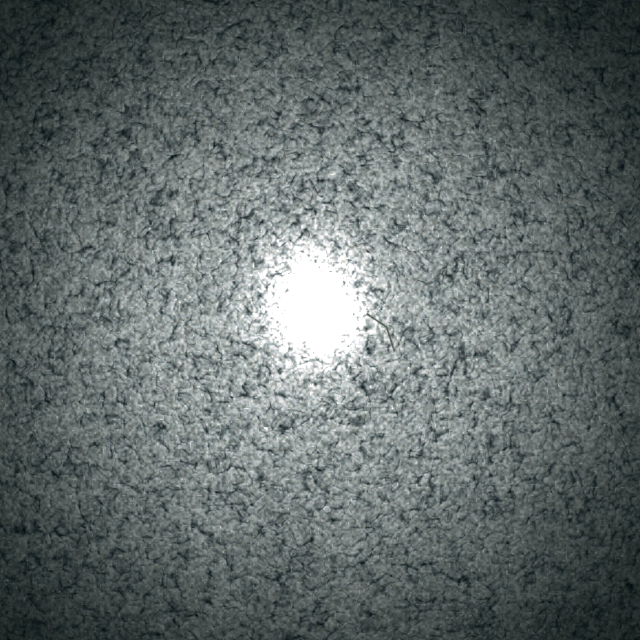
Write a WebGL 1 fragment shader that draws this texture.

```glsl
precision highp float;
// Grey-green nubbly carpet lit by a small flash, with dark corners and one stray fibre.
uniform vec2 u_resolution;

const vec2 FLASH_CENTER = vec2(0.492, 0.522);
const vec2 FALLOFF_CENTER = vec2(0.490, 0.490);
const float CORE_RADIUS = 0.060;
const float HALO_RADIUS = 0.070;
const float CENTER_LIGHT = 0.60;
const float CORNER_LIGHT = 0.12;
const float TUFT_SCALE = 86.0;
const float KNOT_SCALE = 175.0;
const float GRAIN_SCALE = 290.0;
const float RELIEF_STEP = 0.0028;
const float RELIEF_GAIN = 0.60;
const vec3 SHADOW_TINT = vec3(-0.030, 0.012, 0.020);
const vec3 PILE_TINT = vec3(-0.022, 0.013, 0.006);
const vec3 FIBRE_COLOR = vec3(0.25, 0.27, 0.24);
const vec2 FIBRE_START = vec2(0.574, 0.509);
const vec2 FIBRE_BEND = vec2(0.604, 0.489);
const vec2 FIBRE_END = vec2(0.616, 0.452);
const float FIBRE_WIDTH = 0.0009;

vec2 hash2(vec2 p) {
  vec3 q = fract(p.xyx * vec3(0.1031, 0.1030, 0.0973));
  q += dot(q, q.yzx + 33.33);
  return fract((q.xx + q.yz) * q.zy);
}

float valueNoise(vec2 p) {
  vec2 cell = floor(p);
  vec2 f = fract(p);
  f = f * f * (3.0 - 2.0 * f);
  float low = mix(hash2(cell).x, hash2(cell + vec2(1.0, 0.0)).x, f.x);
  float high = mix(hash2(cell + vec2(0.0, 1.0)).x, hash2(cell + 1.0).x, f.x);
  return mix(low, high, f.y);
}

// Rounded bumps around scattered cell points.
float bumps(vec2 p) {
  vec2 cell = floor(p);
  float nearest = 4.0;
  for (int j = -1; j <= 1; j++) {
    for (int i = -1; i <= 1; i++) {
      vec2 neighbor = cell + vec2(float(i), float(j));
      vec2 offset = neighbor + hash2(neighbor) - p;
      nearest = min(nearest, dot(offset, offset));
    }
  }
  return 1.0 - min(nearest, 1.0);
}

float pileHeight(vec2 p) {
  vec2 warp = vec2(valueNoise(p * 60.0), valueNoise(p * 60.0 + 41.0)) - 0.5;
  vec2 q = p + warp * 0.012;
  float clumps = valueNoise(q * 52.0 + 17.0);
  return 0.50 * bumps(q * TUFT_SCALE) + 0.24 * bumps(q * KNOT_SCALE + 9.0)
       + 0.36 * clumps;
}

float segmentDistance(vec2 p, vec2 a, vec2 b) {
  vec2 ab = b - a;
  float t = clamp(dot(p - a, ab) / dot(ab, ab), 0.0, 1.0);
  return length(p - a - ab * t);
}

void main() {
  vec2 p = gl_FragCoord.xy / u_resolution;
  float pixel = 1.0 / min(u_resolution.x, u_resolution.y);

  // Broad light falloff, uneven from wide drifts in the pile.
  float drift = valueNoise(p * 9.0) - 0.5;
  float radius = length((p - FALLOFF_CENTER) * vec2(0.97, 1.03));
  float light = mix(CENTER_LIGHT, CORNER_LIGHT, smoothstep(0.06, 0.74, radius));
  light *= 1.0 + 0.08 * drift;

  // Tufts catch light on the side that faces the flash.
  vec2 toFlash = FLASH_CENTER - p;
  float flashDistance = length(toFlash * vec2(1.08, 0.95));
  vec2 lightDir = toFlash / max(length(toFlash), 0.08);
  float height = pileHeight(p);
  float slope = height - pileHeight(p + lightDir * RELIEF_STEP);
  float cavity = smoothstep(0.35, 0.88, height);
  float grain = valueNoise(p * GRAIN_SCALE) + valueNoise(p * GRAIN_SCALE * 0.63 + 71.0) - 1.0;
  float shade = 0.62 + 0.54 * cavity + RELIEF_GAIN * slope + 0.42 * grain;
  float luminance = light * max(shade, 0.12);

  // Sparse glints on the fibre tips.
  float glint = smoothstep(0.82, 0.98, valueNoise(p * 235.0 + 130.0));
  luminance += glint * light * 0.32;

  // Blown-out core with a speckled halo.
  float core = 1.35 * exp(-pow(flashDistance / CORE_RADIUS, 2.0));
  float halo = 0.36 * exp(-pow(flashDistance / HALO_RADIUS, 1.5));
  luminance += core * (1.0 + 0.45 * grain) + halo * (0.75 + 0.6 * cavity + 0.8 * grain);

  vec3 tint = mix(SHADOW_TINT, PILE_TINT, cavity);
  vec3 color = vec3(luminance) + tint * (1.0 - smoothstep(0.65, 1.0, luminance));
  vec2 fleck = hash2(floor(p * 256.0)) - 0.5;
  color += vec3(fleck.x, 0.0, fleck.y) * 0.05 * light;

  // Thin bent fibre lying on the pile.
  float fibre = min(segmentDistance(p, FIBRE_START, FIBRE_BEND),
                    segmentDistance(p, FIBRE_BEND, FIBRE_END));
  float fibreMask = 1.0 - smoothstep(FIBRE_WIDTH - 0.5 * pixel, FIBRE_WIDTH + pixel, fibre);
  color = mix(color, FIBRE_COLOR, 0.75 * fibreMask);

  gl_FragColor = vec4(clamp(color, 0.0, 1.0), 1.0);
}
```
